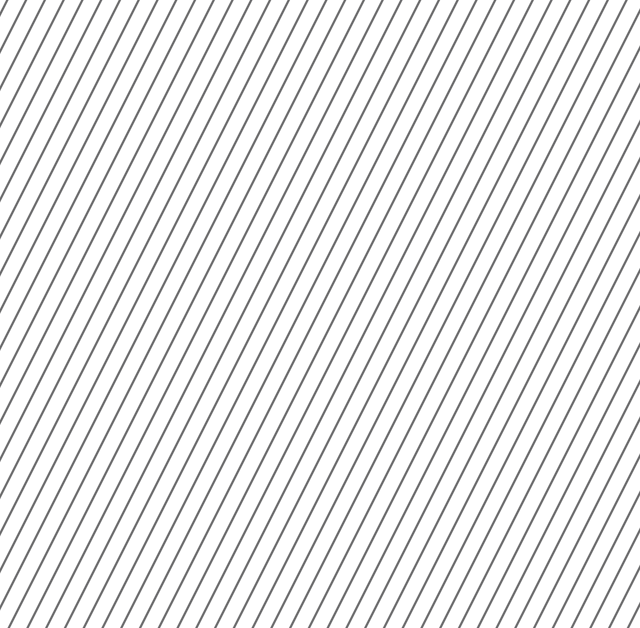
This pattern is drawn by a WebGL 1 fragment shader. Its source:

```glsl
precision highp float;

uniform vec2 u_resolution;

// Lengths are fractions of the canvas height.
const float SPACING = 0.02988;    // horizontal step between lines
const float SLOPE = 1.977;        // rise over run
const float TOP_OFFSET = 0.0416;  // where one line meets the top edge
const float HALF_WIDTH = 0.0017;
const float SOFTNESS = 0.0012;

const vec3 PAPER = vec3(1.0);
const vec3 INK = vec3(0.40, 0.40, 0.405);

// Perpendicular distance to the nearest of a family of parallel slanted lines
float slantedLineDistance(vec2 p, float spacing, float slope, float offset) {
  float shift = p.x - offset + (1.0 - p.y) / slope;
  float across = abs(fract(shift / spacing + 0.5) - 0.5) * spacing;
  return across * slope / sqrt(1.0 + slope * slope);
}

// Ink coverage of a stroke with soft edges
float strokeCoverage(float dist, float halfWidth, float softness) {
  return 1.0 - smoothstep(halfWidth - softness, halfWidth + softness, dist);
}

void main() {
  vec2 p = gl_FragCoord.xy / u_resolution.y;
  float edge = max(SOFTNESS, 0.6 / u_resolution.y);

  float dist = slantedLineDistance(p, SPACING, SLOPE, TOP_OFFSET);
  float ink = strokeCoverage(dist, HALF_WIDTH, edge);

  gl_FragColor = vec4(mix(PAPER, INK, ink), 1.0);
}
```
